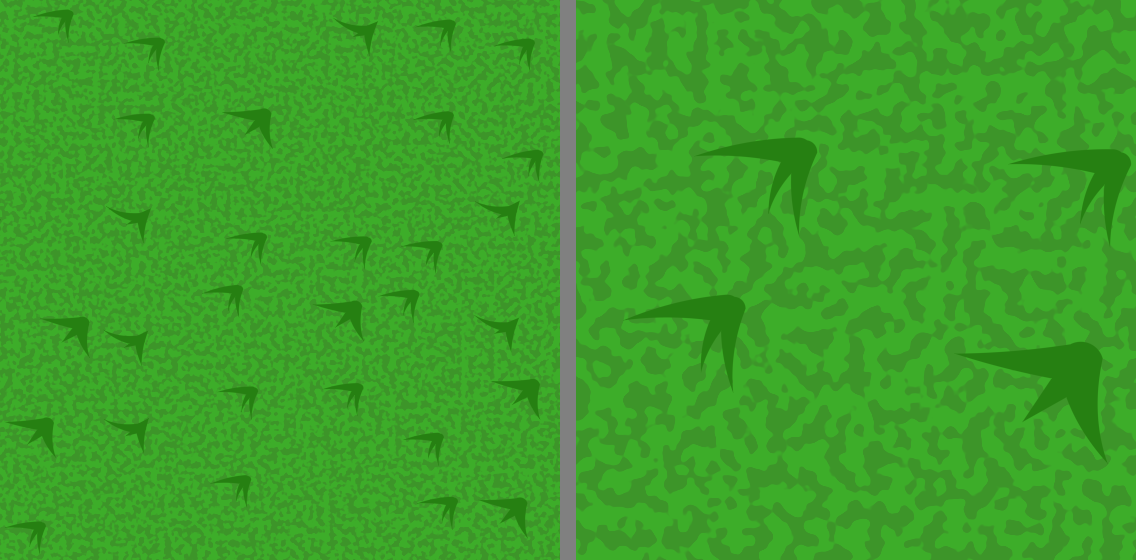
Left: the whole. Right: its middle third, enlarged.
Write a WebGL 1 fragment shader that draws this pattern.

```glsl
precision highp float;
// Mottled green turf scattered with dark three-pronged tufts.

uniform vec2 u_resolution;

const vec3 LIGHT_GRASS = vec3(0.24, 0.68, 0.16);
const vec3 DARK_GRASS = vec3(0.24, 0.585, 0.16);
const vec3 TUFT_GREEN = vec3(0.15, 0.50, 0.07);

const float MOTTLE_CELLS = 85.0;  // noise cells across the canvas
const float TUFT_CELLS = 6.0;     // tuft cells across the canvas
const float TUFT_UNITS = 100.0;   // tuft drawing units across the canvas

float hash(vec2 p) {
  vec3 q = fract(p.xyx * vec3(0.1031, 0.1030, 0.0973));
  q += dot(q, q.yzx + 33.33);
  return fract((q.x + q.y) * q.z);
}

// Dot product of a random unit gradient with the offset from its corner
float cornerSlope(vec2 corner, vec2 offset) {
  float angle = 6.2832 * hash(corner + 17.0);
  return dot(vec2(cos(angle), sin(angle)), offset);
}

float gradientNoise(vec2 p) {
  vec2 i = floor(p);
  vec2 f = p - i;
  vec2 w = f * f * f * (f * (f * 6.0 - 15.0) + 10.0);
  vec2 e = vec2(1.0, 0.0);
  float low = mix(cornerSlope(i, f), cornerSlope(i + e.xy, f - e.xy), w.x);
  float high = mix(cornerSlope(i + e.yx, f - e.yx), cornerSlope(i + e.xx, f - e.xx), w.x);
  return mix(low, high, w.y);
}

// Ragged blobs from two octaves; positive where the grass is light
float mottle(vec2 p) {
  return gradientNoise(p) + 0.45 * gradientNoise(p * 1.9 + 41.7) + 0.03;
}

// Distance to a bowed prong from root to tip, tapering to a point
float prong(vec2 p, vec2 root, vec2 tip, float bow, float halfWidth) {
  float len = length(tip - root);
  vec2 dir = (tip - root) / len;
  vec2 q = p - root;
  float along = dot(q, dir);
  float t = clamp(along / len, 0.0, 1.0);
  float across = dot(q, vec2(-dir.y, dir.x)) - 4.0 * bow * t * (1.0 - t);
  return length(vec2(along - t * len, across)) - halfWidth * (1.0 - t);
}

// Thin arm with two slender legs
float slenderTuft(vec2 p) {
  float d = prong(p, vec2(0.0), vec2(-6.2, -0.35), -0.25, 0.85);
  d = min(d, prong(p, vec2(-0.1, -0.2), vec2(-1.75, -3.7), -0.3, 0.6));
  return min(d, prong(p, vec2(0.4, 0.0), vec2(0.1, -5.0), -0.3, 0.7));
}

// Broad wing, heavy outer leg and short inner spike
float broadTuft(vec2 p) {
  float d = prong(p, vec2(0.0), vec2(-7.4, 0.6), 0.15, 1.2);
  d = min(d, prong(p, vec2(0.1, -0.1), vec2(1.65, -6.0), -0.45, 1.35));
  return min(d, prong(p, vec2(0.0, -0.4), vec2(-3.4, -3.5), 0.0, 1.1));
}

// Sagging wing with a raised corner, a leg and a tiny spike
float saggingTuft(vec2 p) {
  float d = prong(p, vec2(0.0), vec2(-6.5, 1.9), 0.55, 0.95);
  d = min(d, prong(p, vec2(0.0), vec2(0.3, -4.5), -0.15, 0.95));
  d = min(d, prong(p, vec2(0.0), vec2(1.5, 1.7), 0.0, 1.0));
  return min(d, prong(p, vec2(0.0), vec2(-2.8, -1.3), 0.0, 0.8));
}

float tuft(vec2 p, float kind) {
  if (kind < 0.54) return slenderTuft(p);
  if (kind < 0.79) return broadTuft(p);
  return saggingTuft(p);
}

// Distance, in tuft units, to the nearest tuft of a jittered grid
float scatteredTufts(vec2 uv) {
  vec2 home = floor(uv * TUFT_CELLS);
  float nearest = TUFT_UNITS;
  for (int y = -1; y <= 1; y++) {
    for (int x = -1; x <= 1; x++) {
      vec2 cell = home + vec2(float(x), float(y));
      if (hash(cell + 5.3) > 0.9) continue;
      vec2 jitter = vec2(hash(cell + 11.1), hash(cell + 23.7)) - 0.5;
      vec2 center = (cell + 0.5 + 0.62 * jitter) / TUFT_CELLS;
      float turn = 0.12 * (hash(cell + 37.9) - 0.5);
      vec2 p = (uv - center) * TUFT_UNITS;
      p = vec2(p.x * cos(turn) + p.y * sin(turn), p.y * cos(turn) - p.x * sin(turn));
      nearest = min(nearest, tuft(p - vec2(2.5, 1.5), hash(cell + 51.3)));
    }
  }
  return nearest;
}

float edgeStep(float d, float softness) {
  return smoothstep(-softness, softness, d);
}

void main() {
  float pixel = 1.0 / min(u_resolution.x, u_resolution.y);
  vec2 uv = gl_FragCoord.xy * pixel;

  float light = edgeStep(mottle(uv * MOTTLE_CELLS), 0.8 * MOTTLE_CELLS * pixel);
  vec3 color = mix(DARK_GRASS, LIGHT_GRASS, light);

  float bare = edgeStep(scatteredTufts(uv), 0.75 * TUFT_UNITS * pixel);
  gl_FragColor = vec4(mix(TUFT_GREEN, color, bare), 1.0);
}
```
